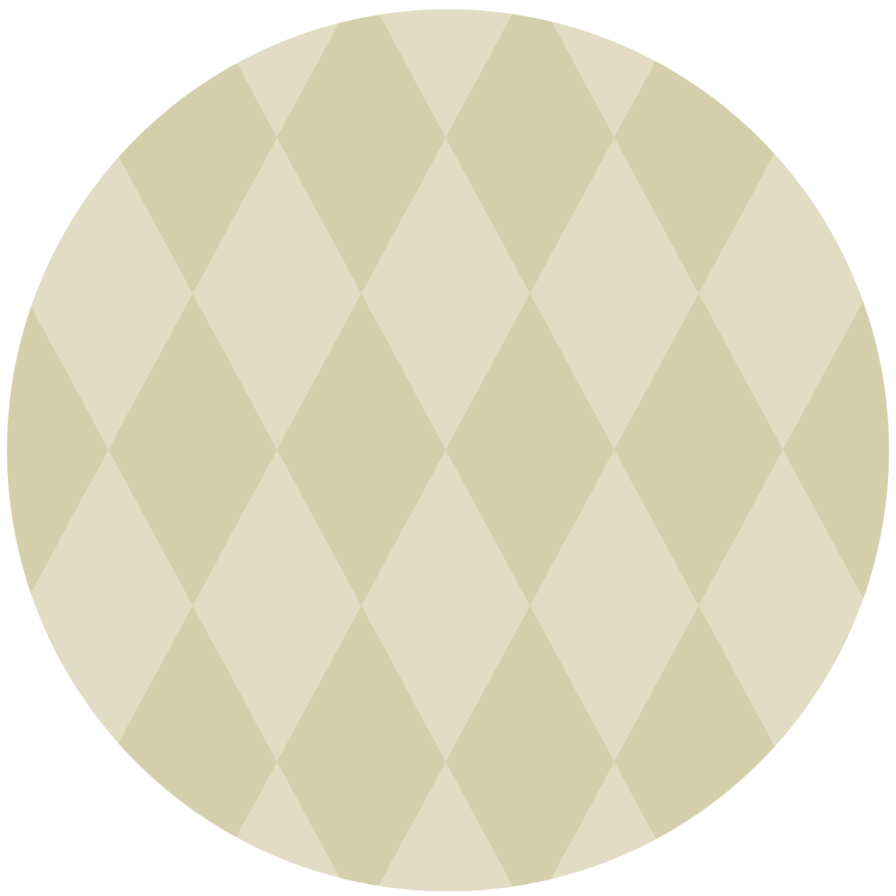
Write a WebGL 1 fragment shader that draws this pattern.

```glsl
precision highp float;
// A disc of tall two-tone harlequin diamonds on white.

uniform vec2 u_resolution;

// Square wave of period 2 in -1..1, with edges softened over the given width.
float softSquareWave(float t, float width) {
  return clamp(sin(3.14159 * t) / (3.14159 * width), -1.0, 1.0);
}

// 1 inside the dark diamonds, 0 inside the light ones; p is measured in diamonds.
float diamondChecker(vec2 p, float width) {
  float rising = softSquareWave(p.x - p.y, width);
  float falling = softSquareWave(p.x + p.y, width);
  return 0.5 + 0.5 * rising * falling;
}

void main() {
  float pixel = 1.0 / min(u_resolution.x, u_resolution.y);
  vec2 uv = (gl_FragCoord.xy - 0.5 * u_resolution) * pixel + 0.5;

  // Diamonds meet tip to tip just left of the centre.
  vec2 diamondSize = vec2(0.1882, 0.3483);
  vec2 p = (uv - vec2(0.4974, 0.4982)) / diamondSize;
  float edge = 0.6 * pixel * length(1.0 / diamondSize);

  vec3 cream = vec3(0.884, 0.861, 0.765);
  vec3 khaki = vec3(0.834, 0.808, 0.669);
  vec3 color = mix(cream, khaki, diamondChecker(p, edge));

  // Round mask over the white ground.
  float discDistance = length(uv - vec2(0.5, 0.4974)) - 0.4922;
  color = mix(color, vec3(1.0), smoothstep(-pixel, pixel, discDistance));

  gl_FragColor = vec4(color, 1.0);
}
```
